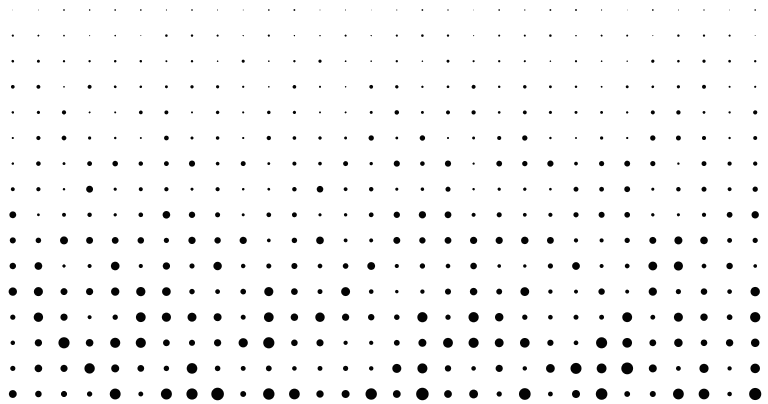
Reproduce this background procedurally as a Shadertoy shader.

```glsl
const float COLUMNS = 30.0;
const vec3 PAPER = vec3(1.0);
const vec3 INK = vec3(0.01);

// Repeatable random value for a grid cell
float cellHash(vec2 cell) {
    vec3 p = fract(vec3(cell.xyx) * 0.1031);
    p += dot(p, p.yzx + 33.33);
    return fract((p.x + p.y) * p.z);
}

// Dot radius in cell units: grows with depth, varied by chance
float dotRadius(float depth, float chance) {
    float average = mix(0.02, 0.175, depth);
    return average * mix(0.5, 1.45, chance);
}

// Antialiased disc; dots smaller than a pixel fade out
float discCoverage(vec2 offset, float radius, float pixel) {
    float edge = clamp((radius - length(offset)) / pixel + 0.5, 0.0, 1.0);
    return edge * min(1.0, 1.6 * radius / pixel);
}

void mainImage(out vec4 fragColor, in vec2 fragCoord) {
    // Square cells, centred on the canvas
    float cellSize = iResolution.x / COLUMNS;
    vec2 grid = (fragCoord - 0.5 * iResolution.xy) / cellSize;
    vec2 cell = floor(grid);
    vec2 offset = fract(grid) - 0.5;

    // Depth runs from 0 at the top to 1 at the bottom
    float depth = 0.5 - (cell.y + 0.5) * cellSize / iResolution.y;
    float radius = dotRadius(depth, cellHash(cell + 64.0));
    float ink = discCoverage(offset, radius, 1.0 / cellSize);

    fragColor = vec4(mix(PAPER, INK, ink), 1.0);
}
```
